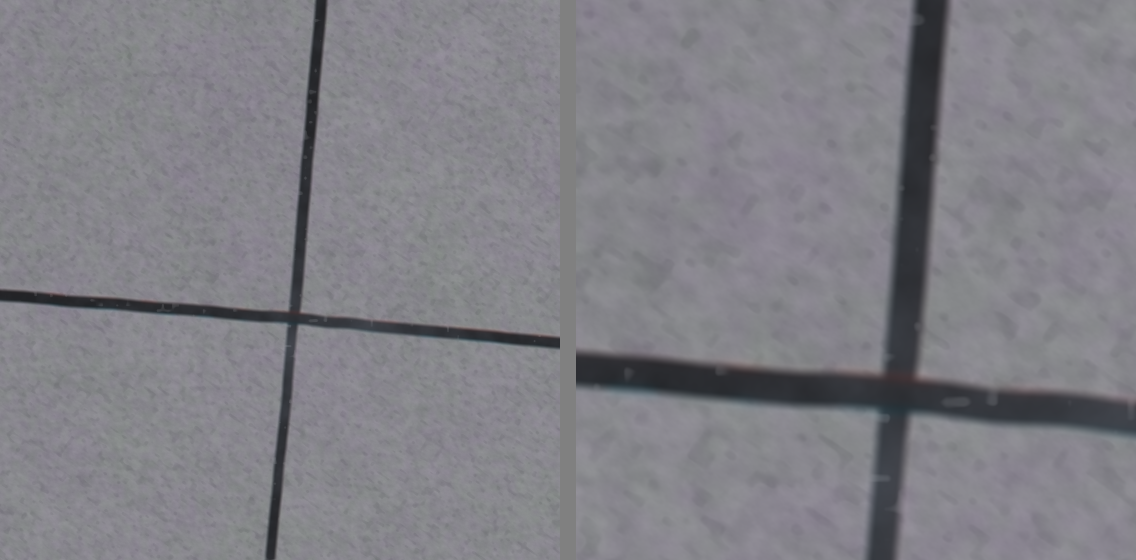
Left: the whole. Right: its middle third, enlarged.
Write a Shadertoy shader that draws this texture.

```glsl
const vec2 CROSSING = vec2(0.525, 0.431);
const float TILE_PITCH = 1.3;
const float JOINT_HALF_WIDTH = 0.0102;
const float EDGE_BLUR = 0.0042;

const vec3 TILE_LIGHT = vec3(0.565, 0.562, 0.585);
const vec3 TILE_DARK = vec3(0.455, 0.452, 0.478);
const vec3 JOINT_DARK = vec3(0.135, 0.138, 0.150);
const vec3 JOINT_WORN = vec3(0.265, 0.280, 0.310);
const vec3 LILAC_TINT = vec3(0.008, -0.006, 0.014);
const vec3 WARM_FRINGE = vec3(0.035, 0.000, -0.005);
const vec3 COOL_FRINGE = vec3(-0.020, 0.012, 0.018);

float hash(vec2 cell) {
    vec3 q = fract(cell.xyx * 0.1031);
    q += dot(q, q.yzx + 33.33);
    return fract((q.x + q.y) * q.z);
}

float noise(vec2 p) {
    vec2 cell = floor(p), f = fract(p);
    f = f * f * (3.0 - 2.0 * f);
    float low = mix(hash(cell), hash(cell + vec2(1.0, 0.0)), f.x);
    float high = mix(hash(cell + vec2(0.0, 1.0)), hash(cell + 1.0), f.x);
    return mix(low, high, f.y);
}

float fbm(vec2 p) {
    float sum = 0.0, weight = 0.5;
    for (int i = 0; i < 4; i++) {
        sum += weight * noise(p);
        p = mat2(1.6, 1.2, -1.2, 1.6) * p + 17.3;
        weight *= 0.5;
    }
    return sum / 0.9375;
}

// Signed distance to the nearest joint of a repeating row
float nearestJoint(float x, float pitch) {
    return (fract(x / pitch + 0.5) - 0.5) * pitch;
}

// Skewed tile frame; both joint directions bend slightly at the crossing
vec2 tileFrame(vec2 uv) {
    vec2 p = uv - CROSSING;
    float lean = p.y > 0.0 ? 0.087 : 0.097;
    float fall = p.x > 0.0 ? 0.092 : 0.080;
    return vec2(p.x - lean * p.y, p.y + fall * p.x);
}

float jointCover(float d, float halfWidth, float blur) {
    return 1.0 - smoothstep(halfWidth - blur, halfWidth + blur, abs(d));
}

// Speckled stone with soft blotches and faint colour drift
vec3 tileColor(vec2 uv, vec2 tileId) {
    vec2 slanted = mat2(0.82, 0.57, -0.57, 0.82) * uv;
    float grain = fbm(slanted * vec2(85.0, 125.0));
    float fleck = smoothstep(0.64, 0.90, noise(slanted * vec2(105.0, 150.0) + 41.0));
    float blotch = fbm(uv * 13.0 + 7.0) - 0.5;
    float shade = 0.30 + 0.75 * (0.5 - grain) + 0.28 * fleck - 0.30 * blotch;
    vec3 color = mix(TILE_LIGHT, TILE_DARK, clamp(shade, -0.15, 1.1));
    color += LILAC_TINT * (2.6 * (fbm(uv * 9.0 + 60.0) - 0.5));
    color += LILAC_TINT * (1.6 * (noise(uv * 70.0 + 23.0) - 0.5));
    return color + 0.010 * (hash(tileId + 5.0) - 0.5);
}

// Dark filler, paler and bluer where worn around the wear centre
vec3 jointColor(vec2 uv, float along, float wearCentre) {
    float wear = 0.75 * exp(-5.0 * abs(along - wearCentre));
    wear += 0.55 * (fbm(uv * 38.0 + 11.0) - 0.38);
    float chip = smoothstep(0.80, 0.96, noise(uv * 110.0 + 3.0));
    return mix(JOINT_DARK, JOINT_WORN, clamp(wear, 0.0, 1.0)) + 0.09 * chip;
}

// Lays one joint with tinted rims over the surface
vec3 addJoint(vec3 base, vec3 filler, float d, float halfWidth, float blur, float fringe) {
    float rim = (abs(d) - halfWidth) / 0.0045;
    vec3 tint = d > 0.0 ? WARM_FRINGE : COOL_FRINGE;
    vec3 color = mix(base, filler, jointCover(d, halfWidth, blur));
    return color + tint * fringe * exp(-rim * rim);
}

void mainImage(out vec4 fragColor, in vec2 fragCoord) {
    vec2 uv = fragCoord / iResolution.xy;
    float blur = max(EDGE_BLUR, 1.0 / iResolution.y);
    vec2 p = tileFrame(uv);
    vec2 tileId = floor(p / TILE_PITCH);

    // Slightly uneven joint edges
    vec2 wobble = 0.0024 * (vec2(noise(vec2(uv.y * 24.0, 2.0)), noise(vec2(uv.x * 24.0, 9.0))) - 0.5);
    vec2 d = vec2(nearestJoint(p.x + wobble.x, TILE_PITCH), nearestJoint(p.y + wobble.y, TILE_PITCH));

    // The upright joint narrows below the crossing
    float uprightHalf = JOINT_HALF_WIDTH * mix(0.86, 1.0, smoothstep(-0.03, 0.03, p.y));
    float redPatches = smoothstep(0.40, 0.75, noise(uv * 30.0 + 80.0));

    vec3 color = tileColor(uv, tileId);
    color = addJoint(color, jointColor(uv, p.y, -0.04), d.x, uprightHalf, blur, 0.35);
    color = addJoint(color, jointColor(uv, p.x, 0.12), d.y, JOINT_HALF_WIDTH, blur, 0.5 + 1.2 * redPatches);
    fragColor = vec4(clamp(color, 0.0, 1.0), 1.0);
}
```
